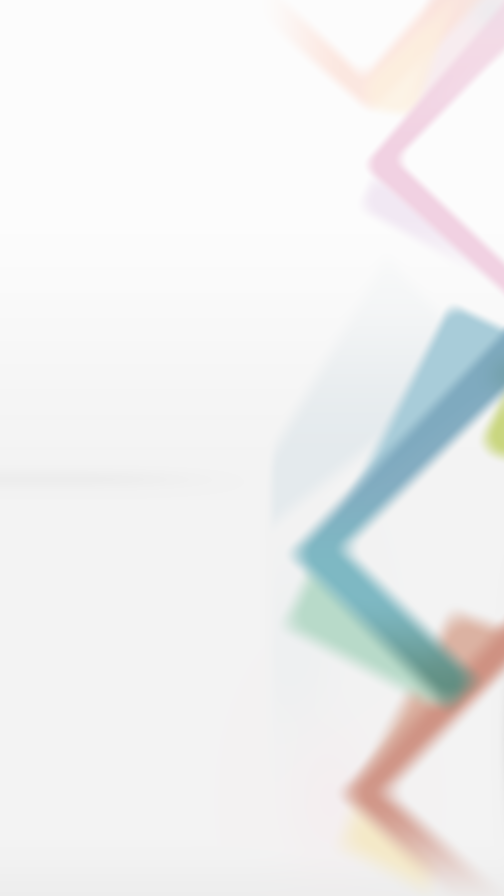
Write a WebGL 1 fragment shader that draws this background.

```glsl
precision highp float;
uniform vec2 u_resolution;

// Canvas spans 9 x 16 units
const vec2 CANVAS = vec2(9.0, 16.0);
const float ROUNDING = 0.28;
const float SOFT_TOP = 0.10;
const float SOFT_LOW = 0.22;
const float FOLD_Y = 7.44;
const float HAZE_X = 4.85;

const vec3 PAPER_TOP = vec3(0.99);
const vec3 PAPER_LOW = vec3(0.951);
const vec3 FOLD_GREY = vec3(0.92);
const vec3 MIST = vec3(0.895, 0.918, 0.93);
const vec3 PEACH = vec3(0.985, 0.885, 0.85);
const vec3 CREAM = vec3(0.99, 0.94, 0.87);
const vec3 ROSE = vec3(0.965, 0.91, 0.925);
const vec3 PINK = vec3(0.945, 0.82, 0.885);
const vec3 VIOLET = vec3(0.935, 0.89, 0.945);
const vec3 SKY = vec3(0.66, 0.80, 0.85);
const vec3 BLUE = vec3(0.49, 0.66, 0.745);
const vec3 TEAL = vec3(0.47, 0.71, 0.755);
const vec3 PINE = vec3(0.36, 0.55, 0.50);
const vec3 MINT = vec3(0.71, 0.85, 0.78);
const vec3 LIME = vec3(0.79, 0.84, 0.50);
const vec3 CORAL = vec3(0.85, 0.67, 0.60);
const vec3 RUST = vec3(0.805, 0.56, 0.50);
const vec3 STRAW = vec3(0.96, 0.905, 0.74);

// Rounded intersection of two distances
float smoothMax(float a, float b) {
  float h = max(ROUNDING - abs(a - b), 0.0) / ROUNDING;
  return max(a, b) + h * h * ROUNDING * 0.25;
}

// Signed distance to a line, negative on the right of a -> b
float edge(vec2 p, vec2 a, vec2 b) {
  vec2 e = normalize(b - a);
  return dot(p - a, vec2(-e.y, e.x));
}

// Convex quad, corners in clockwise order
float quad(vec2 p, vec2 a, vec2 b, vec2 c, vec2 d) {
  return smoothMax(smoothMax(edge(p, a, b), edge(p, c, d)),
                   smoothMax(edge(p, b, c), edge(p, d, a)));
}

// Open wedge from its tip
float wedge(vec2 p, vec2 tip, vec2 upEnd, vec2 lowEnd) {
  return smoothMax(edge(p, tip, upEnd), edge(p, lowEnd, tip));
}

float cover(float d, float soft) {
  return 1.0 - smoothstep(-soft, soft, d);
}

float glow(vec2 p, vec2 center, vec2 radius) {
  vec2 q = (p - center) / radius;
  return exp(-dot(q, q));
}

// Paper with a faint horizontal fold
vec3 paper(vec2 p) {
  vec3 col = mix(PAPER_LOW, PAPER_TOP, smoothstep(6.8, 13.0, p.y));
  float fold = glow(p, vec2(p.x, FOLD_Y), vec2(1.0, 0.17));
  col = mix(col, FOLD_GREY, 0.7 * fold * (1.0 - smoothstep(1.5, 4.8, p.x)));
  col -= 0.02 * (1.0 - smoothstep(0.0, 0.9, p.y));
  return col - 0.05 * glow(p, vec2(9.05, 2.8), vec2(0.1, 1.2));
}

void main() {
  vec2 p = gl_FragCoord.xy / u_resolution * CANVAS;
  float soft = mix(SOFT_LOW, SOFT_TOP, smoothstep(3.0, 13.0, p.y));
  vec3 col = paper(p);

  // Pale haze behind the bands, cut off on the left
  float hazeCut = smoothstep(HAZE_X - 0.12, HAZE_X + 0.12, p.x);
  float mist = quad(p, vec2(4.6, 7.45), vec2(6.9, 11.4), vec2(8.6, 9.6), vec2(4.6, 6.43));
  col = mix(col, MIST, hazeCut * cover(mist, 0.2) * (1.0 - 0.8 * smoothstep(7.8, 11.0, p.y)));
  col = mix(col, MIST, 0.35 * hazeCut * glow(p, vec2(5.2, 4.4), vec2(0.8, 1.5)));
  col = mix(col, ROSE, 0.4 * glow(p, vec2(5.9, 1.7), vec2(0.8, 1.3)));

  // Top peach band and its sheets
  float cream = quad(p, vec2(6.5, 14.5), vec2(8.1, 16.0), vec2(7.4, 13.95), vec2(6.6, 14.05));
  float rose = quad(p, vec2(7.75, 16.3), vec2(9.3, 16.3), vec2(9.3, 15.3), vec2(7.3, 13.95));
  float peach = max(wedge(p, vec2(6.62, 14.02), vec2(4.95, 15.45), vec2(8.7, 16.1)),
                   -wedge(p, vec2(6.5, 14.62), vec2(5.25, 15.8), vec2(7.8, 16.1)));
  col = mix(col, ROSE, 0.8 * cover(rose, 0.16));
  col = mix(col, PEACH, 0.8 * cover(peach, 0.14) * smoothstep(4.5, 6.2, p.x));
  col = mix(col, CREAM, 0.75 * cover(cream, 0.14));
  col = mix(col, MIST, 0.5 * glow(p, vec2(8.8, 15.8), vec2(0.4, 0.4)));

  // Pink band
  float violet = quad(p, vec2(6.7, 12.9), vec2(9.0, 10.95), vec2(8.8, 10.95), vec2(6.43, 12.3));
  float pink = max(wedge(p, vec2(6.5, 13.04), vec2(9.0, 15.95), vec2(9.0, 10.79)),
                  -wedge(p, vec2(7.06, 13.15), vec2(9.0, 15.12), vec2(9.0, 11.31)));
  col = mix(col, VIOLET, 0.8 * cover(violet, 0.14) * smoothstep(10.6, 12.2, p.y));
  col = mix(col, PINK, cover(pink, soft) * (1.0 - 0.4 * smoothstep(13.2, 15.8, p.y)));

  // Rust band fading out at the bottom
  float coral = quad(p, vec2(8.1, 5.05), vec2(9.3, 4.65), vec2(8.8, 3.9), vec2(6.5, 2.1));
  float straw = quad(p, vec2(6.4, 1.7), vec2(7.7, 0.5), vec2(7.6, 0.15), vec2(6.12, 0.9));
  float rust = max(wedge(p, vec2(6.15, 1.83), vec2(9.0, 4.8), vec2(8.0, 0.0)),
                  -wedge(p, vec2(6.85, 1.85), vec2(9.0, 4.08), vec2(8.75, 0.17)));
  col = mix(col, STRAW, 0.8 * cover(straw, 0.28));
  col = mix(col, CORAL, 0.9 * cover(coral, soft));
  col = mix(col, RUST, 0.92 * cover(rust, soft) * smoothstep(-0.3, 1.8, p.y));

  // Blue band with sky, lime and mint sheets
  float sky = quad(p, vec2(8.05, 10.56), vec2(9.3, 9.97), vec2(9.3, 9.5), vec2(6.2, 6.95));
  float mint = quad(p, vec2(5.6, 5.9), vec2(8.1, 3.6), vec2(7.8, 3.4), vec2(5.1, 4.83));
  float lime = quad(p, vec2(8.6, 8.1), vec2(9.1, 9.1), vec2(9.4, 7.8), vec2(8.75, 7.88));
  float blue = max(wedge(p, vec2(5.22, 6.1), vec2(9.0, 10.06), vec2(8.02, 3.38)),
                  -wedge(p, vec2(6.1, 6.2), vec2(9.0, 9.02), vec2(8.5, 3.85)));
  blue = smoothMax(blue, edge(p, vec2(8.5, 3.85), vec2(8.02, 3.38)));
  vec3 blueTint = mix(TEAL, BLUE, smoothstep(5.8, 7.6, p.y));
  blueTint = mix(PINE, blueTint, smoothstep(3.6, 5.4, p.y));
  col = mix(col, SKY, cover(sky, soft));
  col = mix(col, MINT, 0.95 * cover(mint, soft));
  col = mix(col, LIME, cover(lime, soft));
  col = mix(col, blueTint, 0.95 * cover(blue, soft));
  col = mix(col, PINE, 0.3 * glow(p, vec2(9.1, 9.3), vec2(0.35, 0.35)));

  gl_FragColor = vec4(col, 1.0);
}
```
